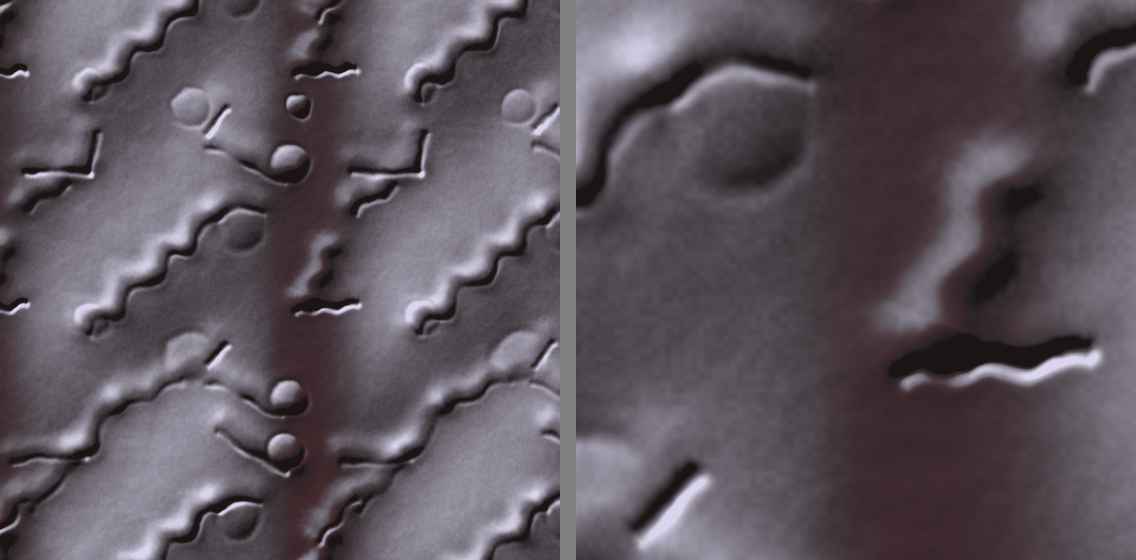
Left: the whole. Right: its middle third, enlarged.
A three.js fragment shader for this texture:

```glsl
// Worn, embossed tread: diagonal wavy sipes, ledges and lumps between maroon channels.
// Periodic strokes and domes build a height field, lit by its slope toward the
// upper left; noise warps, weathers and varies each repeat.
varying vec2 vUv;

const vec2 PERIOD = vec2(0.586, 0.9375);      // a block of two uneven rows
const float ROW_GAP = 0.421;                  // from lower to upper row
const vec2 LIGHT_DIR = vec2(-0.55, 0.83);     // toward the light
const float SLOPE_STEP = 0.0026;
const float SHINE = 2.7;                      // gain of lit slopes
const float SHADE = 1.7;                      // gain of unlit slopes
const float GROOVE_WIDTH = 0.0066;
const float RIDGE_WIDTH = 0.024;
const float RIDGE_OFFSET = 0.021;
const float CHANNEL_X = 0.549;
const float SHEEN_PERIOD = 0.475;
const float WARP = 0.022;
const float GRAIN = 0.07;
const vec3 SHADOW = vec3(0.10, 0.08, 0.08);
const vec3 METAL = vec3(0.68, 0.66, 0.73);
const vec3 MAROON = vec3(0.235, 0.145, 0.16);

float hash(vec2 p) {
  vec3 q = fract(vec3(p.xyx) * 0.1031);
  q += dot(q, q.yzx + 33.33);
  return fract((q.x + q.y) * q.z);
}
float noise(vec2 p) {
  vec2 i = floor(p), f = fract(p);
  f = f * f * (3.0 - 2.0 * f);
  return mix(mix(hash(i), hash(i + vec2(1.0, 0.0)), f.x),
             mix(hash(i + vec2(0.0, 1.0)), hash(i + 1.0), f.x), f.y);
}
float fbm(vec2 p) {
  return 0.5 * noise(p) + 0.25 * noise(p * 2.03 + 17.0)
       + 0.125 * noise(p * 4.1 + 52.0) + 0.0625 * noise(p * 8.3 + 91.0);
}

// Offset to the nearest repeat in xy, strength of that repeat in z.
vec3 repeatAt(vec2 p) {
  vec2 id = floor(p / PERIOD + 0.5);
  return vec3(p - id * PERIOD, 0.85 + 0.3 * hash(id + 41.0));
}

// Groove from a to b with a scalloped lip on its left side.
float sipe(vec2 p, vec2 a, vec2 b, float amp, float waves, float lip, float depth) {
  vec3 q = repeatAt(p - 0.5 * (a + b));
  float len = length(b - a);
  vec2 dir = (b - a) / len;
  float u = dot(q.xy, dir) + 0.5 * len;
  float t = clamp(u, 0.0, len);
  float phase = 6.2832 * waves * t / len;
  float v = dot(q.xy, vec2(-dir.y, dir.x)) - amp * sin(phase);
  vec2 groove = vec2(u - t, v) / GROOVE_WIDTH;
  vec2 ridge = vec2(u - t, v - RIDGE_OFFSET) / RIDGE_WIDTH;
  lip *= 1.0 - 30.0 * amp * sin(phase);
  depth *= 0.15 + 1.1 * noise(p * 31.0);
  return q.z * (lip * exp(-dot(ridge, ridge)) - depth * exp(-dot(groove, groove)));
}

// Rounded lump in a shallow moat.
float dome(vec2 p, vec2 center, float radius, float height) {
  vec3 q = repeatAt(p - center);
  float r = length(q.xy) / radius;
  return q.z * height * (exp(-r * r * r) - 0.28 * exp(-pow(4.0 * abs(r - 1.3), 2.0)));
}

// Parts that both rows share
float rowParts(vec2 p) {
  float h = sipe(p, vec2(0.165, 0.402), vec2(0.391, 0.605), 0.011, 3.5, 1.05, 0.36);
  h += sipe(p, vec2(0.391, 0.605), vec2(0.465, 0.620), 0.012, 0.5, 0.45, 0.50);
  h += dome(p, vec2(0.165, 0.430), 0.024, 0.40) + dome(p, vec2(0.428, 0.590), 0.030, 0.50);
  h += sipe(p, vec2(0.531, 0.445), vec2(0.635, 0.456), 0.003, 2.5, 0.30, 0.75);
  h += sipe(p, vec2(0.572, 0.468), vec2(0.610, 0.550), 0.004, 1.5, 1.0, 0.08);
  h += sipe(p, vec2(0.368, 0.345), vec2(0.404, 0.385), 0.0, 0.0, 0.45, 0.60);
  h += sipe(p, vec2(0.368, 0.316), vec2(0.505, 0.255), 0.003, 2.0, 0.80, 0.55);
  return h + dome(p, vec2(0.518, 0.290), 0.025, 0.90);
}

float surface(vec2 p) {
  float h = rowParts(p) + rowParts(p - vec2(0.0, ROW_GAP));
  // Lower row: long stepped sipe and double edge
  h += sipe(p, vec2(0.026, 0.170), vec2(0.150, 0.180), 0.003, 1.0, 0.60, 0.50);
  h += sipe(p, vec2(0.150, 0.180), vec2(0.218, 0.268), -0.010, 1.0, 0.85, 0.38);
  h += sipe(p, vec2(0.218, 0.268), vec2(0.325, 0.318), 0.006, 1.5, 0.85, 0.35);
  h += sipe(p, vec2(0.060, 0.085), vec2(0.140, 0.165), 0.004, 1.5, 0.65, 0.25);
  h += sipe(p, vec2(0.390, 0.225), vec2(0.508, 0.154), 0.002, 2.0, 0.85, 0.75);
  h += sipe(p, vec2(0.573, 0.030), vec2(0.638, 0.105), 0.005, 1.5, 0.50, 0.45);
  h += dome(p, vec2(0.508, 0.192), 0.023, 0.85) + dome(p, vec2(0.340, 0.365), 0.034, 0.65);
  // Upper row: cornered ledge and scuffs
  h += sipe(p, vec2(0.048, 0.691), vec2(0.163, 0.691), 0.0, 0.0, 0.50, 0.75);
  h += sipe(p, vec2(0.165, 0.695), vec2(0.172, 0.757), 0.0, 0.0, 0.60, 0.75);
  h += sipe(p, vec2(0.050, 0.622), vec2(0.124, 0.668), 0.006, 1.0, 0.85, 0.55);
  h += dome(p, vec2(0.340, 0.810), 0.024, 0.55) + dome(p, vec2(0.534, 0.811), 0.016, 0.70);
  return h + 0.34 * fbm(p * 13.0) + 0.012 * noise(p * 95.0);
}

void main() {
  vec2 p = vUv + WARP * (vec2(fbm(vUv * 17.0), fbm(vUv * 17.0 + 60.0)) - 0.47);
  // Lit relief and cavities
  vec2 stepToLight = SLOPE_STEP * LIGHT_DIR;
  float nearLight = surface(p + stepToLight), farLight = surface(p - stepToLight);
  float slope = farLight - nearLight;
  float cavity = clamp(0.05 - 0.5 * (nearLight + farLight), 0.0, 1.0);
  // Broad diagonal sheen, fading into the channel
  float x = mod(vUv.x - CHANNEL_X - 0.010 * cos(6.2832 * vUv.y), PERIOD.x);
  float sheen = 0.5 + 0.5 * cos(6.2832 * (x - 0.037 - vUv.y + 0.36) / SHEEN_PERIOD);
  float tone = mix(0.34, 0.78, sheen) + 0.25 * (fbm(vUv * 7.0) - 0.47);
  tone = mix(0.24, tone, smoothstep(0.0, 0.18, x) * smoothstep(0.02, 0.18, PERIOD.x - x));
  tone += slope * (slope > 0.0 ? SHINE : SHADE) - 0.4 * cavity;
  tone += GRAIN * (noise(vUv * 260.0) - 0.5);
  vec3 color = mix(SHADOW, METAL, clamp(tone, 0.0, 1.3));
  float stain = 1.0 - smoothstep(0.015, 0.12, x) * smoothstep(0.02, 0.09, PERIOD.x - x);
  vec3 channel = MAROON * (1.0 + 2.5 * slope - 1.0 * cavity);
  stain *= mix(0.95, 0.5, vUv.y) * (1.0 - smoothstep(0.02, 0.13, abs(slope)));
  color = mix(color, channel, stain);
  gl_FragColor = vec4(clamp(color, 0.0, 1.0), 1.0);
}
```
